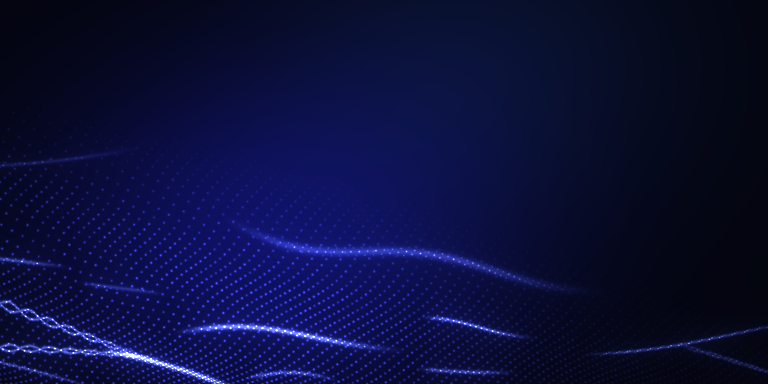
Give the GLSL for this background, as a Shadertoy shader.

```glsl
// A rippling sheet of glowing blue particles under a dark night-blue sky.
// A sheared, warped lattice forms the dots; harmonic curves form the bright
// folds, with beads from a finer copy of the same lattice.

#define DOT_RADIUS 0.0030
#define DOT_GAIN 0.95
#define RIPPLE_HEIGHT 0.019
#define RIPPLE_FREQ 24.0
#define FOLD_GRAIN 1.7
#define HALO_SIZE 0.028
#define HALO_GAIN 0.10
#define BRAID_FREQ 60.0

const float PI = 3.14159;
const vec3 NIGHT = vec3(0.012, 0.016, 0.050);
const vec3 DEEP_BLUE = vec3(0.045, 0.050, 0.340);
const vec3 SKY_BLUE = vec3(0.020, 0.050, 0.120);
const vec3 DOT_BLUE = vec3(0.26, 0.28, 0.95);
const vec3 FOLD_BLUE = vec3(0.25, 0.32, 1.00);
const vec3 FOLD_WHITE = vec3(0.55, 0.55, 0.20);

float hash(vec2 cell) {
    vec3 h = fract(cell.xyx * 0.1031);
    h += dot(h, h.yzx + 33.33);
    return fract((h.x + h.y) * h.z);
}

// Soft elliptical falloff around a centre
float glow(vec2 p, vec2 centre, vec2 size) {
    vec2 d = (p - centre) / size;
    return exp(-dot(d, d));
}

// Sheet coordinates: rows climb to the right and crowd near the bottom
vec2 sheet(vec2 p) {
    float phase = RIPPLE_FREQ * dot(p, vec2(0.34, 0.94));
    p.y += RIPPLE_HEIGHT * exp(-0.5 * p.x) * sin(phase + 1.5 * sin(3.0 * p.x));
    p.y += 0.015 * sin(7.0 * p.x + 3.0 * p.y);
    vec2 s = vec2(p.x + 0.05 * p.x * p.x, log(max(p.y, -0.15) + 0.25));
    return vec2(24.0 * s.x + 30.0 * s.y, 25.0 * s.x - 14.0 * s.y);
}

// One round dot per lattice cell, measured in canvas units
float dots(vec2 q, float radius) {
    mat2 jac = mat2(dFdx(q), dFdy(q)) * iResolution.y;
    vec2 offset = inverse(jac) * (fract(q) - 0.5);
    float sparkle = 0.55 + 0.6 * hash(floor(q));
    return sparkle * exp(-dot(offset, offset) / (radius * radius));
}

// Fold from a to b, bent by three harmonics; look = width, gain, braid.
// Returns the core and the halo.
vec2 fold(vec2 p, vec2 a, vec2 b, vec3 bend, vec3 look) {
    float t = (p.x - a.x) / (b.x - a.x);
    float y = mix(a.y, b.y, t) + dot(bend, sin(PI * t * vec3(1, 2, 3)));
    float d = abs(p.y - y);
    float strand = d - look.z * (1.0 - t) * abs(sin(BRAID_FREQ * p.x));
    float fade = smoothstep(0.0, 0.22, t) * (1.0 - smoothstep(0.55, 1.0, t));
    float core = exp(-strand * strand / (look.x * look.x));
    return look.y * fade * vec2(core, HALO_GAIN * exp(-d / HALO_SIZE));
}

vec2 allFolds(vec2 p) {
    // Long middle fold
    vec2 f = fold(p, vec2(0.56, 0.445), vec2(1.62, 0.238), vec3(-0.022, -0.015, -0.022), vec3(0.011, 0.65, 0));
    // Bright lower folds
    f += fold(p, vec2(0.44, 0.130), vec2(1.08, 0.085), vec3(0.026, 0.012, 0), vec3(0.007, 1.40, 0));
    f += fold(p, vec2(1.09, 0.174), vec2(1.41, 0.120), vec3(0, 0.006, 0), vec3(0.005, 1.00, 0));
    f += fold(p, vec2(0.25, 0.093), vec2(0.70, -0.05), vec3(0.015, 0, 0), vec3(0.007, 1.50, 0));
    f += fold(p, vec2(1.08, 0.040), vec2(1.36, 0.030), vec3(-0.004, 0, 0), vec3(0.005, 0.75, 0));
    f += fold(p, vec2(0.63, 0.012), vec2(0.90, 0.003), vec3(0.022, 0, 0), vec3(0.005, 0.80, 0));
    // Braided strands at the left
    f += fold(p, vec2(-0.15, 0.270), vec2(0.50, 0.025), vec3(-0.004, 0, 0), vec3(0.004, 1.05, 0.017));
    f += fold(p, vec2(-0.15, 0.100), vec2(0.48, 0.062), vec3(0.006, 0, 0), vec3(0.004, 1.05, 0.012));
    // Thin strands toward the right edge
    f += fold(p, vec2(1.50, 0.075), vec2(2.15, 0.178), vec3(-0.014, -0.004, 0), vec3(0.004, 0.60, 0));
    f += fold(p, vec2(1.74, 0.110), vec2(2.15, -0.02), vec3(0.004, 0, 0), vec3(0.004, 0.35, 0.004));
    // Faint crests at the left edge
    f += fold(p, vec2(-0.10, 0.338), vec2(0.20, 0.302), vec3(0), vec3(0.005, 0.80, 0));
    f += fold(p, vec2(0.20, 0.264), vec2(0.45, 0.232), vec3(0), vec3(0.005, 0.55, 0));
    f += fold(p, vec2(-0.10, 0.565), vec2(0.40, 0.622), vec3(-0.012, 0, 0), vec3(0.005, 0.32, 0));
    f += fold(p, vec2(-0.10, 0.080), vec2(0.28, -0.02), vec3(0.004, 0, 0), vec3(0.004, 0.70, 0));
    return f;
}

void mainImage(out vec4 fragColor, in vec2 fragCoord) {
    vec2 p = fragCoord / iResolution.y;

    // Sky and central glow
    vec3 color = NIGHT;
    color += DEEP_BLUE * glow(p, vec2(0.73, 0.38), vec2(0.62, 0.44));
    color += SKY_BLUE * glow(p, vec2(1.25, 0.85), vec2(0.55, 0.42));

    // Particle sheet, fading at its far edge and toward the right
    vec2 q = sheet(p);
    float depth = 0.82 - 0.27 * p.x - p.y;
    float envelope = smoothstep(0.0, 0.42, depth);
    envelope *= mix(1.0, 0.22, smoothstep(0.8, 1.8, p.x));
    envelope *= 0.55 + 0.45 * glow(p, vec2(0.65, 0.22), vec2(0.55, 0.35));
    color += DOT_BLUE * DOT_GAIN * envelope * dots(q, DOT_RADIUS);

    // Glowing folds with beads
    vec2 f = allFolds(p);
    float beads = dots(q * FOLD_GRAIN, DOT_RADIUS * 0.8);
    float core = f.x * (0.48 + 0.9 * beads);
    color += FOLD_BLUE * (core + f.y) + FOLD_WHITE * core * core;

    fragColor = vec4(clamp(color, 0.0, 1.0), 1.0);
}
```
